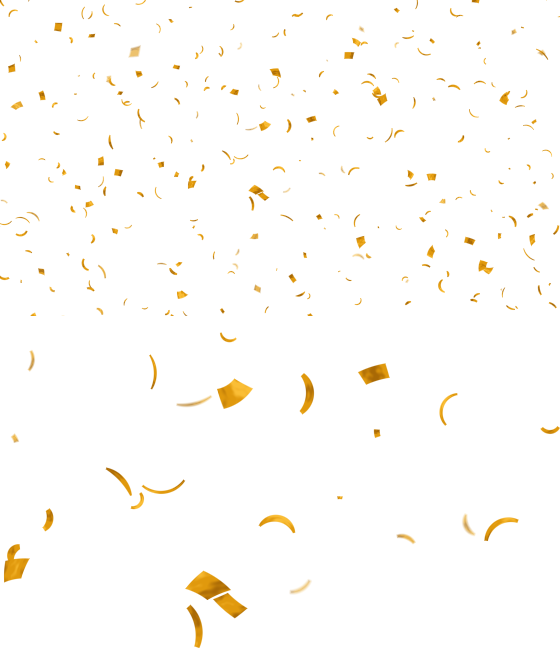
Top: the whole. Bottom: its middle third, enlarged.
A WebGL 2 fragment shader for this pattern:

```glsl
#version 300 es
precision highp float;

uniform vec2 u_resolution;
out vec4 fragColor;

const vec3 PAPER = vec3(1.0);
const vec3 BRONZE = vec3(0.66, 0.41, 0.02);
const vec3 GOLD = vec3(0.88, 0.60, 0.05);
const vec3 GLINT = vec3(1.0, 0.77, 0.24);
const float TAU = 6.2831853;
const float CELL = 0.1;
const int LAYERS = 2;

vec4 hash4(vec2 cell, float seed) {
    vec4 h = fract(vec4(cell.xyx, seed).xyzw * vec4(0.1031, 0.1030, 0.0973, 0.1099));
    h += dot(h, h.wzxy + 33.33);
    return fract((h.xxyz + h.yzzw) * h.zywx);
}

float cornerSlope(vec2 corner, vec2 offset) {
    float angle = TAU * hash4(corner, 71.0).x;
    return dot(vec2(cos(angle), sin(angle)), offset);
}

float gradientNoise(vec2 p) {
    vec2 i = floor(p), f = fract(p);
    vec2 w = f * f * f * (f * (f * 6.0 - 15.0) + 10.0);
    vec2 e = vec2(1.0, 0.0);
    float low = mix(cornerSlope(i, f), cornerSlope(i + e, f - e), w.x);
    float high = mix(cornerSlope(i + e.yx, f - e.yx), cornerSlope(i + 1.0, f - 1.0), w.x);
    return mix(low, high, w.y);
}

vec2 rotate(vec2 p, float angle) {
    float c = cos(angle), s = sin(angle);
    return vec2(c * p.x + s * p.y, c * p.y - s * p.x);
}

// Unrolls an arc: x runs along it, y across it
vec2 unbend(vec2 p, float radius) {
    vec2 q = p + vec2(0.0, radius);
    return vec2(radius * atan(q.x, q.y), length(q) - radius);
}

float boxDistance(vec2 p, vec2 halfSize) {
    vec2 d = abs(p) - halfSize;
    return length(max(d, 0.0)) + min(max(d.x, d.y), 0.0);
}

// Metallic bands along the piece, broken up by fine grain
vec3 foil(vec2 uv, float phase, float tone) {
    float grain = gradientNoise(uv * vec2(2.5, 1.2) + phase * 40.0);
    float sheen = 0.5 + 0.32 * sin(uv.x * 2.2 + phase * TAU) + 0.35 * grain + 0.5 * (tone - 0.5);
    vec3 color = mix(BRONZE, GOLD, smoothstep(0.0, 0.5, sheen));
    return mix(color, GLINT, 0.85 * smoothstep(0.65, 1.05, sheen));
}

// One piece of confetti: colour in rgb, coverage in a
vec4 confetti(vec2 p, vec4 shape, vec4 look, float pixel) {
    vec2 halfSize;
    float sweep;
    float shear = 0.0;
    float taper = 0.0;
    if (shape.x < 0.27) {            // flake
        halfSize = mix(0.006, 0.0155, shape.y) * vec2(1.0, mix(0.5, 1.0, shape.z));
        sweep = mix(0.05, 0.4, shape.w);
        shear = look.w - 0.5;
    } else if (shape.x < 0.86) {     // curled ribbon
        halfSize = vec2(mix(0.010, 0.026, shape.y * shape.y), mix(0.0015, 0.0046, shape.z * shape.z));
        sweep = mix(0.3, 1.25, shape.w);
        taper = mix(0.2, 0.75, look.w);
    } else {                         // speck
        halfSize = mix(0.002, 0.005, shape.y) * vec2(1.0, mix(0.3, 0.8, shape.z));
        sweep = 0.2;
    }
    vec2 q = unbend(rotate(p, TAU * look.x), halfSize.x / sweep);
    q.x -= shear * q.y;
    float along = clamp(q.x / halfSize.x, -1.0, 1.0);
    vec2 tapered = vec2(halfSize.x, halfSize.y * (1.0 - taper * along * along));
    float blur = 0.75 * pixel + 0.0022 * smoothstep(0.85, 1.0, look.z);
    float cover = 1.0 - smoothstep(-blur, blur, boxDistance(q, tapered));
    float opacity = mix(1.0, 0.6, smoothstep(0.75, 1.0, look.z));
    return vec4(foil(q / halfSize, look.y, shape.w), cover * opacity);
}

vec3 scatter(vec3 color, vec2 p, float layer, float pixel) {
    vec2 grid = p / CELL + layer * vec2(17.37, 9.61);
    vec2 home = floor(grid);
    for (int y = -1; y <= 1; y++) {
        for (int x = -1; x <= 1; x++) {
            vec2 cell = home + vec2(x, y);
            vec4 place = hash4(cell, 11.0 + layer);
            float density = 0.72 + 0.5 * gradientNoise(cell * 0.31 + layer * 5.0);
            if (place.z > density) continue;
            vec2 local = (grid - cell - place.xy) * CELL;
            vec4 piece = confetti(local, hash4(cell, 23.0 + layer), hash4(cell, 47.0 + layer), pixel);
            color = mix(color, piece.rgb, piece.a);
        }
    }
    return color;
}

void main() {
    vec2 p = gl_FragCoord.xy / u_resolution.y;
    float pixel = 1.0 / u_resolution.y;
    vec3 color = PAPER;
    for (int i = 0; i < LAYERS; i++) {
        color = scatter(color, p, float(i), pixel);
    }
    fragColor = vec4(color, 1.0);
}
```
